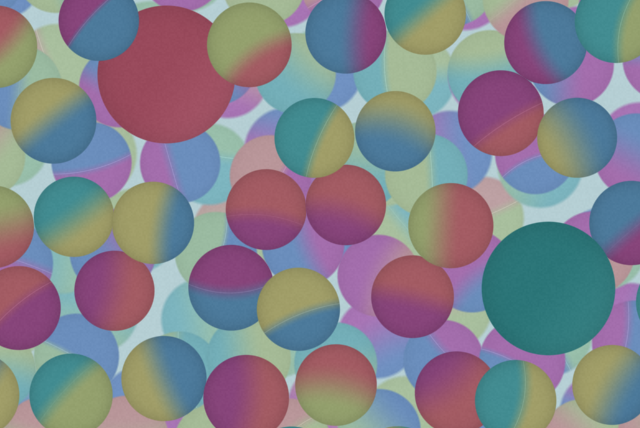
Give the GLSL for this pattern, as a Shadertoy shader.

```glsl
const vec3 BACKDROP = vec3(0.71, 0.81, 0.83);
const vec3 BIG_RED = vec3(0.60, 0.29, 0.36);
const vec3 BIG_TEAL = vec3(0.17, 0.46, 0.47);
const float BALL_RADIUS = 0.096;

// Neighbours in these cycles share a ball: magenta, blue, yellow, teal, olive, red
const vec3 NEAR_TONES[6] = vec3[6](
    vec3(0.53, 0.27, 0.48), vec3(0.30, 0.48, 0.61), vec3(0.63, 0.62, 0.41),
    vec3(0.26, 0.55, 0.57), vec3(0.58, 0.63, 0.43), vec3(0.64, 0.36, 0.39));
const vec3 FAR_TONES[6] = vec3[6](
    vec3(0.66, 0.46, 0.71), vec3(0.44, 0.57, 0.76), vec3(0.60, 0.75, 0.67),
    vec3(0.49, 0.71, 0.75), vec3(0.66, 0.75, 0.62), vec3(0.74, 0.63, 0.64));

vec3 hash3(vec2 p) {
    vec3 q = fract(vec3(p.xyx) * vec3(0.1031, 0.1030, 0.0973));
    q += dot(q, q.yxz + 33.33);
    return fract((q.xxy + q.yzz) * q.zyx);
}

float valueNoise(vec2 p) {
    vec2 cell = floor(p);
    vec2 f = fract(p);
    f = f * f * (3.0 - 2.0 * f);
    float low = mix(hash3(cell).x, hash3(cell + vec2(1.0, 0.0)).x, f.x);
    float high = mix(hash3(cell + vec2(0.0, 1.0)).x, hash3(cell + 1.0).x, f.x);
    return mix(low, high, f.y);
}

vec3 tone(int index, float depth) {
    return mix(NEAR_TONES[index % 6], FAR_TONES[index % 6], depth);
}

float discMask(vec2 offset, float radius, float soft) {
    return 1.0 - smoothstep(radius - soft, radius + soft, length(offset));
}

// Soft darkening towards the rim
float rimShade(vec2 q, float strength) {
    float r2 = min(dot(q, q), 1.0);
    return 1.0 - strength * r2 * r2 * r2;
}

// Two tones meeting along a curved border; q is in ball radii
vec3 twoToneBall(vec2 q, vec3 look, vec3 shape, float depth) {
    float angle = 6.2832 * look.x;
    vec2 axis = vec2(cos(angle), sin(angle));
    float across = dot(q, axis);
    float along = dot(q, vec2(-axis.y, axis.x));
    float border = across + 0.5 * (shape.x - 0.5)
                 + 0.5 * (shape.y - 0.5) * along * along;
    float blend = mix(0.1, 0.75, shape.z);

    int index = int(6.0 * pow(look.y, 1.0 + 0.4 * depth));
    vec3 colour = mix(tone(index, depth), tone(index + 1, depth),
                      smoothstep(-blend, blend, border));

    // Faint moulding seam on the sharply divided balls
    float seam = 1.0 - smoothstep(0.0, 0.03, abs(border));
    colour += 0.045 * seam * (1.0 - smoothstep(0.2, 0.4, shape.z));
    return colour * rimShade(q, mix(0.12, 0.03, depth));
}

vec2 bigRedCentre() { return vec2(0.26 * iResolution.x / iResolution.y, 0.826); }
vec2 bigTealCentre() { return vec2(0.857 * iResolution.x / iResolution.y, 0.326); }

// Staggered, jittered rows of balls painted over the given colour
vec3 paintLayer(vec3 under, vec2 uv, float spacing, float depth, float seed, float soft) {
    vec2 p = uv / spacing + seed;
    vec3 colour = under;
    for (int j = -1; j <= 1; j++) {
        float row = floor(p.y) + float(j);
        float stagger = 0.5 * mod(row, 2.0);
        for (int i = -1; i <= 1; i++) {
            vec2 id = vec2(floor(p.x - stagger) + float(i), row);
            vec3 look = hash3(id + seed * 3.0);
            vec3 shape = hash3(id + seed * 7.0 + 51.0);
            vec3 place = hash3(id + seed * 5.0 + 97.0);
            vec2 jitter = 0.42 * (place.xy - 0.5);
            vec2 centre = (id + 0.5 + vec2(stagger, 0.0) + jitter - seed) * spacing;

            // Near balls leave room for the two big ones
            float gap = min(distance(centre, bigRedCentre()),
                            distance(centre, bigTealCentre()));
            if (depth < 0.5 && gap < 0.19) continue;

            float radius = BALL_RADIUS * mix(0.97, 1.05, place.z);
            vec2 offset = uv - centre;
            vec3 ball = twoToneBall(offset / radius, look, shape, depth);
            colour = mix(colour, ball, discMask(offset, radius, soft));
        }
    }
    return colour;
}

vec3 paintBigBall(vec3 under, vec2 uv, vec2 centre, float radius, vec3 base, float soft) {
    vec2 offset = uv - centre;
    vec2 q = offset / radius;
    float glow = 0.04 * smoothstep(-0.2, 1.0, dot(q, vec2(0.8, -0.6)));
    vec3 colour = (base + glow) * rimShade(q, 0.08);
    return mix(under, colour, discMask(offset, radius, soft));
}

void mainImage(out vec4 fragColor, in vec2 fragCoord) {
    vec2 uv = fragCoord / iResolution.y;
    float soft = 1.0 / iResolution.y;

    // Pale balls behind, deeper colours in front
    vec3 colour = BACKDROP;
    colour = paintLayer(colour, uv, 0.205, 1.0, 11.3, soft + 0.003);
    colour = paintLayer(colour, uv, 0.215, 0.85, 23.7, soft + 0.001);
    colour = paintBigBall(colour, uv, bigRedCentre(), 0.161, BIG_RED, soft);
    colour = paintLayer(colour, uv, 0.210, 0.0, 37.1, soft);
    colour = paintBigBall(colour, uv, bigTealCentre(), 0.156, BIG_TEAL, soft);

    // Fine rubber grain
    colour += 0.02 * (valueNoise(uv * 260.0) - 0.5);
    fragColor = vec4(colour, 1.0);
}
```
